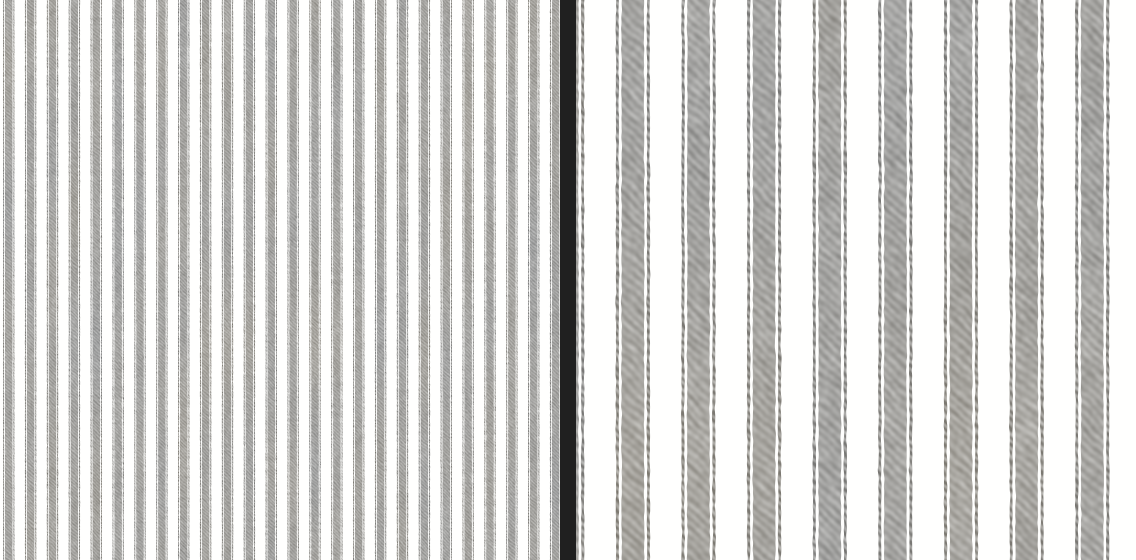
Left: the whole. Right: its middle third, enlarged.
Give the GLSL for this pattern, as a Shadertoy shader.

```glsl
// Woven ticking: grey twill bands, each flanked by two thin stitched lines, on white cloth.

const float REPEATS = 25.6;      // stripes across the canvas
const float FIRST_CENTER = 0.4;  // first band centre, in periods
const float BAND_HALF = 0.172;   // half widths and offsets in periods
const float LINE_OFFSET = 0.236;
const float LINE_HALF = 0.022;
const vec3 CLOTH = vec3(1.0, 1.0, 0.995);
const vec3 INK = vec3(0.475, 0.47, 0.455);
const float TAU = 6.2831853;

vec2 hashGradient(vec2 cell) {
    vec3 p = fract(cell.xyx * vec3(0.1031, 0.1030, 0.0973));
    p += dot(p, p.yzx + 33.33);
    float angle = TAU * fract((p.x + p.y) * p.z);
    return vec2(cos(angle), sin(angle));
}

float gradientNoise(vec2 p) {
    vec2 i = floor(p), f = fract(p);
    vec2 w = f * f * f * (f * (f * 6.0 - 15.0) + 10.0);
    vec2 e = vec2(1.0, 0.0);
    float a = dot(hashGradient(i), f);
    float b = dot(hashGradient(i + e.xy), f - e.xy);
    float c = dot(hashGradient(i + e.yx), f - e.yx);
    float d = dot(hashGradient(i + e.xx), f - e.xx);
    return mix(mix(a, b, w.x), mix(c, d, w.x), w.y);
}

// Share of a pixel covered by a bar of the given centre and half width
float barCoverage(float x, float center, float halfWidth, float pixel) {
    float left = max(x - 0.5 * pixel, center - halfWidth);
    float right = min(x + 0.5 * pixel, center + halfWidth);
    return clamp((right - left) / pixel, 0.0, 1.0);
}

// Sine wave that fades out where it becomes finer than the pixels
float threadWave(float phase, float frequency, float pixel) {
    return sin(TAU * phase) * (1.0 - smoothstep(0.3, 0.6, frequency * pixel));
}

// Diagonal weave falling to the right, broken up by streaks along the threads
float twill(vec2 uv, float pixel) {
    vec2 frequency = vec2(150.0, 165.0);
    float warp = 0.45 * gradientNoise(uv * vec2(70.0, 45.0));
    float ribs = threadWave(dot(uv, frequency) + warp, frequency.y, pixel);
    vec2 grain = vec2(dot(uv, vec2(190.0, 170.0)), dot(uv, vec2(-55.0, 60.0)));
    float streaks = gradientNoise(grain);
    float fibre = gradientNoise(uv * 260.0 + 17.0);
    return 0.07 * ribs + 0.15 * streaks + 0.10 * fibre;
}

// Short slanted stitches running down a thin line
float stitches(vec2 uv, float pixel) {
    float frequency = 190.0;
    float slip = 0.5 * gradientNoise(uv * vec2(60.0, 80.0) + 5.0);
    float dash = threadWave((uv.y + 0.8 * uv.x) * frequency + slip, frequency, pixel);
    return 0.80 + 0.18 * dash + 0.22 * gradientNoise(uv * 170.0 + 41.0);
}

void mainImage(out vec4 fragColor, in vec2 fragCoord) {
    vec2 uv = fragCoord / iResolution.y;
    float pixel = 1.0 / iResolution.y;
    float stripePixel = REPEATS * pixel;

    // Position within one stripe, centred on its band
    float along = uv.x * REPEATS - FIRST_CENTER + 0.5;
    float stripe = floor(along);
    float x = fract(along) - 0.5;

    // Slightly uneven edges
    float fray = 0.012 * gradientNoise(vec2(stripe * 7.3, uv.y * 190.0));
    float sway = 0.010 * gradientNoise(vec2(stripe * 3.7 + 0.5, uv.y * 120.0));

    // Central band, with soft wear along its length
    float wear = 0.07 * gradientNoise(vec2(stripe * 5.17, uv.y * 13.0));
    float bandInk = 0.675 + wear + twill(uv, pixel);
    float ink = barCoverage(x, sway, BAND_HALF + fray, stripePixel) * bandInk;

    // Mirrored thin lines
    float lineInk = stitches(uv, pixel);
    for (int i = 0; i < 2; i++) {
        float side = float(2 * i - 1);
        float center = side * LINE_OFFSET + sway;
        ink += barCoverage(x, center, LINE_HALF + fray, stripePixel) * lineInk;
    }

    // Small shift between warm and cool dye
    float tint = 0.025 * gradientNoise(vec2(stripe * 2.31, uv.y * 4.0));
    vec3 dye = INK + tint * vec3(1.0, 0.3, -1.0);
    fragColor = vec4(mix(CLOTH, dye, clamp(ink, 0.0, 1.0)), 1.0);
}
```
